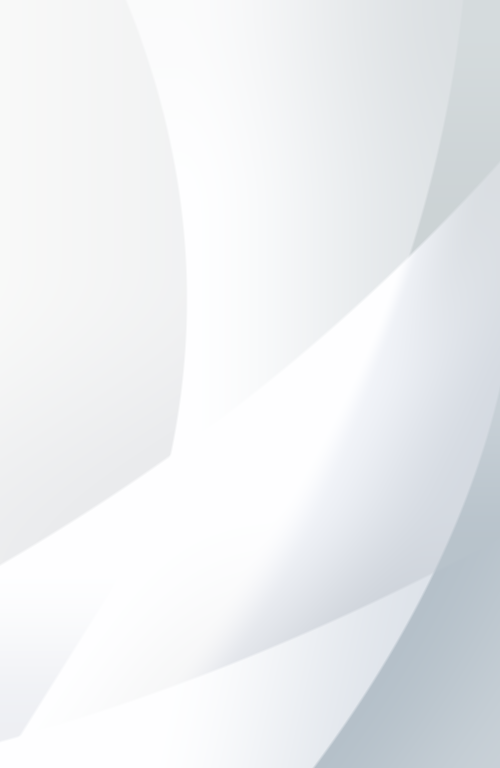
Give the GLSL for this background, as a Shadertoy shader.

```glsl
// Pale abstract backdrop of overlapping translucent sheets.
// Each sheet is bounded by a polynomial curve in canvas units (0 to 1)
// and filled with a soft gradient; sheets are layered back to front.

const float EDGE_SOFTNESS = 2.0;   // edge width in screen steps
const float CREASE_SHARP  = 0.018; // half width of the crease at its top
const float CREASE_SOFT   = 0.055; // half width of the crease at its foot
const float TOP_HAZE      = 0.014;

const vec3 WHITE       = vec3(0.996, 0.997, 1.000);
const vec3 LEFT_LIGHT  = vec3(0.974, 0.976, 0.974);
const vec3 LEFT_SHADE  = vec3(0.918, 0.922, 0.930);
const vec3 COOL_GREY   = vec3(0.872, 0.889, 0.900);
const vec3 STRIP_LIGHT = vec3(0.835, 0.860, 0.868);
const vec3 STRIP_SHADE = vec3(0.800, 0.826, 0.836);
const vec3 LAVENDER    = vec3(0.958, 0.966, 0.984);
const vec3 RIBBON_GREY = vec3(0.835, 0.856, 0.884);
const vec3 RIBBON_TIP  = vec3(0.855, 0.872, 0.888);
const vec3 TAIL_SHADE  = vec3(0.932, 0.938, 0.954);
const vec3 HEM_SHADE   = vec3(0.868, 0.888, 0.914);
const vec3 SLATE       = vec3(0.705, 0.750, 0.786);
const vec3 SLATE_MID   = vec3(0.722, 0.764, 0.796);
const vec3 MIST        = vec3(0.785, 0.818, 0.843);

// Curves giving x for a height y
float leftSheetX(float y)  { return 0.374 - 0.80 * (y - 0.61) * (y - 0.61); }
float rightSheetX(float y) { return 0.627 + y * (1.15 - 0.80 * y); }
float creaseX(float y)     { float d = 1.0 - y; return 0.926 - d * (0.155 + 0.50 * d); }

// Curves giving y for a position x
float upperSweepY(float x) { return 0.264 + x * (0.380 + x * (0.095 + 0.05 * x)); }
float lowerSweepY(float x) { return 0.034 + x * (0.180 + 0.085 * x); }
float tailY(float x)       { return 1.04 * x; }

// Smooth coverage of the side where d is positive
float cover(float d) {
    return clamp(0.5 + d / (EDGE_SOFTNESS * max(fwidth(d), 1e-5)), 0.0, 1.0);
}

// Upper half: centre sheet, right strip and left sheet
vec3 upperSheets(vec2 p) {
    vec3 centre = mix(WHITE, COOL_GREY, smoothstep(0.36, 0.95, p.x));
    centre -= TOP_HAZE * smoothstep(0.72, 1.0, p.y);
    vec3 strip = mix(STRIP_SHADE, STRIP_LIGHT, smoothstep(0.70, 1.0, p.y));
    vec3 col = mix(centre, strip, cover(p.x - creaseX(p.y)));

    float shade = 1.4 * p.x + 0.9 * (1.0 - smoothstep(0.25, 0.65, p.y));
    vec3 left = mix(LEFT_LIGHT, LEFT_SHADE, clamp(shade, 0.0, 1.0));
    return mix(col, left, cover(leftSheetX(p.y) - p.x));
}

// Wide ribbon with a soft crease and a shaded tail at the left
vec3 ribbon(vec2 p) {
    float s = p.x - creaseX(p.y);
    float foot = 1.0 - smoothstep(0.10, 0.36, p.y);
    vec3 shaded = mix(LAVENDER, RIBBON_GREY, smoothstep(-0.05, 0.30, s));
    shaded -= 0.045 * foot;
    float tip = smoothstep(0.48, 0.76, p.y) * smoothstep(-0.04, 0.12, s);
    shaded = mix(shaded, RIBBON_TIP, tip);

    float blur = mix(CREASE_SOFT, CREASE_SHARP, smoothstep(0.20, 0.60, p.y));
    vec3 lit = WHITE - 0.03 * foot * smoothstep(-0.30, 0.0, s);
    vec3 col = mix(lit, shaded, smoothstep(-blur, blur, s));

    vec3 tail = mix(TAIL_SHADE, WHITE, smoothstep(0.04, 0.27, p.y));
    return mix(col, tail, cover(p.y - tailY(p.x)));
}

// Bottom sheet, brightest at the left
vec3 hem(vec2 p) {
    return mix(WHITE, HEM_SHADE, smoothstep(0.28, 0.82, p.x - 0.35 * p.y));
}

// Dark sheet at the lower right, tinted by the lower sweep
vec3 slateSheet(vec2 p, float belowLower) {
    vec3 above = mix(SLATE_MID, MIST, smoothstep(0.28, 0.50, p.y));
    vec3 below = mix(SLATE, MIST, smoothstep(-0.05, 0.40, p.x - rightSheetX(p.y)));
    return mix(above, below, belowLower);
}

void mainImage(out vec4 fragColor, in vec2 fragCoord) {
    vec2 p = fragCoord / iResolution.xy;

    float belowUpper = cover(upperSweepY(p.x) - p.y);
    float belowLower = cover(lowerSweepY(p.x) - p.y);
    float inSlate = cover(p.x - rightSheetX(p.y)) * belowUpper;

    vec3 col = upperSheets(p);
    col = mix(col, ribbon(p), belowUpper);
    col = mix(col, hem(p), belowLower);
    col = mix(col, slateSheet(p, belowLower), inSlate);

    fragColor = vec4(clamp(col, 0.0, 1.0), 1.0);
}
```
